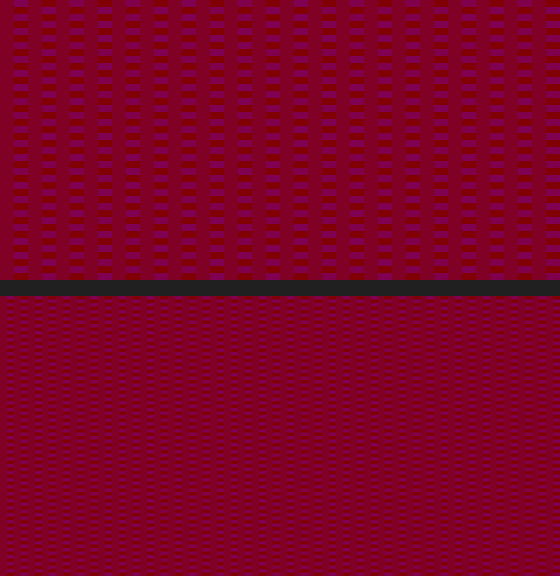
Top, the tile; bottom, the same tile 2 across and 2 down.
A WebGL 1 fragment shader for this pattern:

```glsl
precision highp float;

uniform vec2 u_resolution;

#define REPEATS vec2(20.0, 20.0)
#define GROUND vec3(0.50, 0.00, 0.15)
#define RED vec3(0.50, 0.00, 0.01)
#define PURPLE vec3(0.50, 0.00, 0.30)
#define BRIGHT_PURPLE vec3(0.50, 0.00, 0.32)
#define BRIGHT_SHARE 0.33

float hash(vec2 p) {
    return fract(sin(dot(p, vec2(127.1, 311.7))) * 43758.5453);
}

// Smoothed square wave of period 1, high over the first half
float squareWave(float t, float pixel) {
    float edge = 0.25 - abs(fract(t + 0.25) - 0.5);
    return clamp(edge / pixel + 0.5, 0.0, 1.0);
}

void main() {
    vec2 grid = gl_FragCoord.xy / u_resolution * REPEATS;
    vec2 pixel = REPEATS / u_resolution;

    // Plain and checked stripes of equal width
    float column = floor(grid.x);
    float checked = squareWave(grid.x + 0.5, pixel.x);

    // Blocks alternate up each stripe, staggered between neighbours
    float height = grid.y + 0.5 + 0.5 * mod(column, 2.0);
    float purpleBlock = squareWave(height, pixel.y);

    // Slight shade change per block, with a wrapping row index
    float row = mod(floor(height + 0.25), REPEATS.y);
    float bright = step(hash(vec2(column, row)), BRIGHT_SHARE);
    vec3 purple = mix(PURPLE, BRIGHT_PURPLE, bright);

    vec3 block = mix(RED, purple, purpleBlock);
    gl_FragColor = vec4(mix(GROUND, block, checked), 1.0);
}
```
